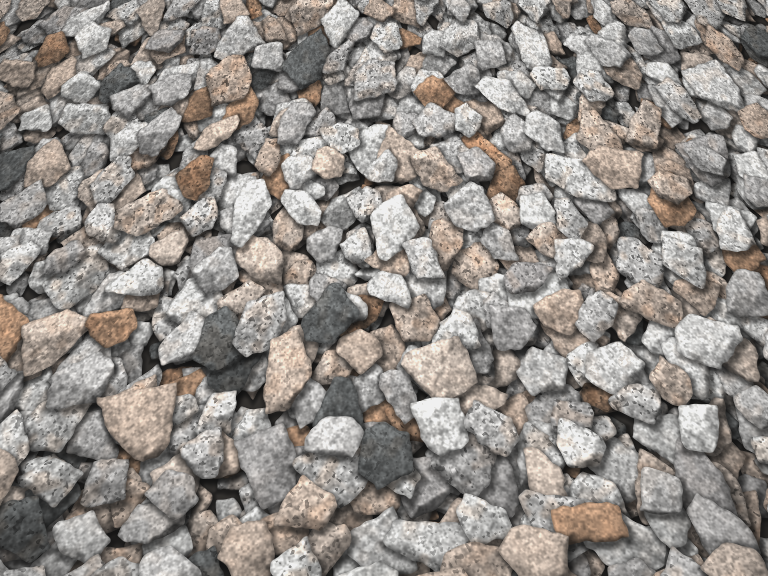
A Shadertoy shader for this texture:

```glsl
// Crushed granite gravel receding gently from the viewer.
// Layers of jittered cells are painted back to front; every stone is a sharp
// convex polygon with sloped facets, mineral grain and a soft cast shadow.

#define STONE_CELL 0.117     // cell size at the bottom edge, in canvas heights
#define RECESSION 0.5        // how much stones shrink towards the top
#define LAYERS 5
#define SIDES 6
#define EDGE_SHARPNESS 46.0
#define FACET_SHARPNESS 48.0
#define SHADOW_DARK 0.40
#define SHADOW_WIDTH 0.11
#define GRAIN_CONTRAST 0.50
#define EXPOSURE 1.06
#define HAZE 0.06            // lifts the darkest gaps
#define VIGNETTE 0.5

const float TAU = 6.28319;
const vec3 GAP = vec3(0.15, 0.14, 0.13);
const vec3 GREY = vec3(0.60, 0.59, 0.585);
const vec3 PALE = vec3(0.90, 0.90, 0.89);
const vec3 TAN = vec3(0.77, 0.69, 0.625);
const vec3 RUST = vec3(0.69, 0.55, 0.44);
const vec3 SLATE = vec3(0.38, 0.39, 0.39);
const vec3 LIGHT = vec3(-0.23, 0.59, 0.77);

float hash(vec2 p) {
    vec3 q = fract(p.xyx * 0.1031);
    q += dot(q, q.yzx + 33.33);
    return fract((q.x + q.y) * q.z);
}

vec3 hash3(vec2 p) {
    vec3 q = fract(p.xyx * vec3(0.1031, 0.103, 0.0973));
    q += dot(q, q.yxz + 33.33);
    return fract((q.xxy + q.yzz) * q.zyx);
}

float noise(vec2 p) {
    vec2 i = floor(p), f = fract(p);
    f = f * f * (3.0 - 2.0 * f);
    return mix(mix(hash(i), hash(i + vec2(1, 0)), f.x),
               mix(hash(i + vec2(0, 1)), hash(i + vec2(1, 1)), f.x), f.y);
}

// Base colour of a stone with blotches, fine grain and dark mineral flecks
vec3 rockColour(vec2 q, vec3 kind) {
    vec3 base = mix(GREY, PALE, sqrt(kind.x));
    if (kind.y > 0.70) base = mix(TAN, PALE, 0.3 * kind.x);
    if (kind.y > 0.955) base = RUST * (0.85 + 0.3 * kind.x);
    if (kind.y < 0.03) base = SLATE;
    float blotch = noise(q * 42.0), grain = noise(q * 120.0), fine = noise(q * 240.0);
    base = mix(base, base * TAN * 1.25, 0.6 * kind.z * smoothstep(0.45, 0.85, blotch));
    base *= 1.0 + GRAIN_CONTRAST * (0.25 * blotch + 0.5 * grain + 0.75 * fine - 0.75);
    float fleck = smoothstep(0.62, 0.8, 0.4 * grain + 0.6 * noise(q * 190.0 + 9.0));
    return base * (1.0 - 0.5 * kind.z * fleck);
}

// Paints one stone over col; p is measured from its centre in cell units
void paintStone(inout vec3 col, vec2 p, vec2 seed, float cell, float pixel, float depthShade) {
    vec3 form = hash3(seed + 101.3), kind = hash3(seed + 211.7), tilt = hash3(seed + 307.1);
    float angle = form.x * TAU, c = cos(angle), s = sin(angle);
    mat2 turn = mat2(c, s, -s, c);
    vec2 q = p * turn;
    float radius = mix(0.42, 0.63, form.y * form.y), stretch = mix(1.0, 1.45, form.z);
    vec2 axes = radius * vec2(stretch, 1.0 / stretch);
    vec2 rockPos = q * cell + seed * 1.37;
    q += 0.06 * (vec2(noise(rockPos * 60.0), noise(rockPos * 60.0 + 31.0)) - 0.5);

    // Outline and side facets
    float edgeSum = 0.0, facetSum = 0.0;
    vec2 edgeNormal = vec2(0);
    vec3 normal = vec3(0);
    for (int k = 0; k < SIDES; k++) {
        vec3 r = hash3(seed + 17.0 * float(k + 1));
        float a = (float(k) + 0.85 * (r.x - 0.5)) * TAU / float(SIDES);
        vec2 n = vec2(cos(a), sin(a));
        float d = dot(q, n) - length(axes * n) * mix(0.66, 1.0, r.y);
        float slope = mix(0.4, 1.6, r.z);
        float edge = exp(d * EDGE_SHARPNESS), facet = exp(d * slope * FACET_SHARPNESS);
        edgeSum += edge;
        edgeNormal += edge * n;
        facetSum += facet;
        normal += facet * vec3(n * slope, 1.0);
    }
    float dist = log(edgeSum) / EDGE_SHARPNESS;
    edgeNormal = turn * edgeNormal / edgeSum;

    // Cast shadow on whatever lies below
    float shadowDist = dist - dot(edgeNormal, vec2(0.03, -0.06));
    col *= mix(SHADOW_DARK, 1.0, smoothstep(-0.03, SHADOW_WIDTH, shadowDist));
    float cover = clamp(0.5 - dist / pixel, 0.0, 1.0);
    if (cover <= 0.0) return;

    // Two tilted top planes meeting at a ridge
    for (int k = 0; k < 2; k++) {
        vec2 lean = 0.85 * (k == 0 ? tilt.xy - 0.5 : 0.5 - tilt.yz);
        float top = exp(-(0.18 * radius + dot(q, lean)) * FACET_SHARPNESS);
        facetSum += top;
        normal += top * vec3(-lean, 1.0);
    }
    normal /= facetSum;
    normal.xy = turn * normal.xy;
    normal.xy += 0.7 * (vec2(noise(rockPos * 110.0 + 5.0), noise(rockPos * 110.0 + 47.0)) - 0.5);
    float shade = 0.34 + 0.84 * max(dot(normalize(normal), LIGHT), 0.0);
    shade *= mix(0.8, 1.0, smoothstep(0.0, 0.05, -dist)) * depthShade;
    col = mix(col, rockColour(rockPos, kind) * shade, cover);
}

void mainImage(out vec4 fragColor, in vec2 fragCoord) {
    vec2 uv = fragCoord / iResolution.xy;
    float scale = 1.0 - RECESSION * uv.y;
    vec2 ground = vec2((uv.x - 0.5) * iResolution.x / iResolution.y / scale,
                       -log(scale) / RECESSION);
    vec3 col = GAP;

    // Small filler stones first, then ever sparser layers of full size ones
    for (int l = 0; l < LAYERS; l++) {
        float level = float(l);
        float cell = STONE_CELL * (l == 0 ? 0.7 : 0.88 + 0.04 * level);
        float presence = l < 3 ? 1.0 : 1.45 - 0.2 * level;
        vec2 g = ground / cell + 20.0 + level * vec2(7.37, 3.61);
        vec2 home = floor(g);
        for (int j = 1; j >= -1; j--)
        for (int i = -1; i <= 1; i++) {
            vec2 id = home + vec2(i, j), seed = id + 57.0 * level;
            vec3 place = hash3(seed);
            if (place.z > presence) continue;
            vec2 p = g - id - 0.5 - 0.6 * (place.xy - 0.5);
            if (dot(p, p) > 1.3) continue;
            float pixel = 1.0 / (iResolution.y * scale * cell);
            paintStone(col, p, seed, cell, pixel, mix(0.82, 1.0, level / float(LAYERS - 1)));
        }
    }

    // Exposure, haze and darkened corners
    vec2 v = uv - 0.5;
    col = HAZE + (1.0 - HAZE) * col * EXPOSURE * (1.0 - VIGNETTE * dot(v, v));
    fragColor = vec4(clamp(col, 0.0, 0.94), 1.0);
}
```
